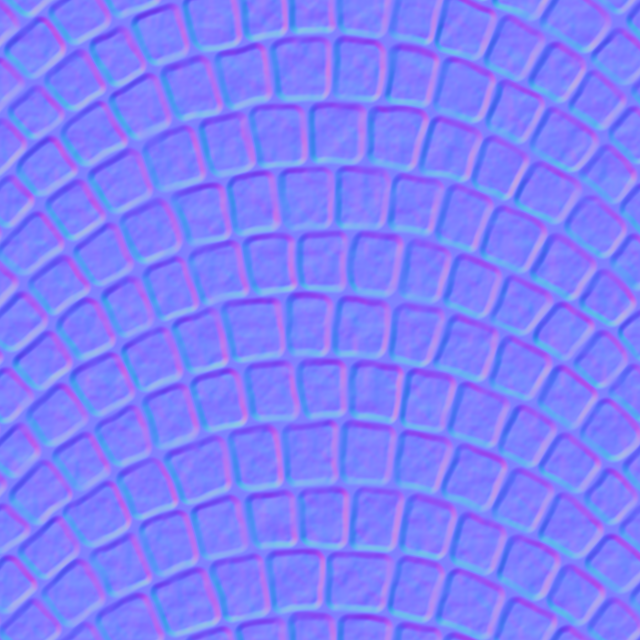
This texture map is drawn by a WebGL 2 fragment shader. Its source:

```glsl
#version 300 es
precision highp float;
// Tangent-space normal map of cobblestones laid in stacked arches.

uniform vec2 u_resolution;
out vec4 outColor;

const int ROWS = 10;                // courses per tile height
const float ROW_HEIGHT = 0.1;
const float ARCH_RADIUS = 0.69;
const float ARCH_CENTER_X = 0.506;
const float ARCH_TOP = 0.057;       // apex of the first course, from the top
const float BEVEL_WIDTH = 0.0135;
const float CORNER_RADIUS = 0.019;
const float STONE_HEIGHT = 0.0040;
const float JOINT_JITTER = 0.07;    // in stone lengths
const float WARP_AMOUNT = 0.008;
const float SLOPE_STEP = 0.0024;

// Per course: arc position of one joint, and mean stone length.
const float JOINT_START[ROWS] = float[](
  0.094, 0.065, 0.099, 0.116, 0.103, 0.044, 0.108, 0.124, 0.098, 0.107);
const float STONE_LENGTH[ROWS] = float[](
  0.086, 0.087, 0.084, 0.079, 0.085, 0.081, 0.087, 0.083, 0.091, 0.080);

float hash(vec2 p) {
  vec3 q = fract(vec3(p.xyx) * 0.1031);
  q += dot(q, q.yzx + 33.33);
  return fract((q.x + q.y) * q.z);
}

float noise(vec2 p) {
  vec2 i = floor(p), f = fract(p);
  f = f * f * f * (f * (f * 6.0 - 15.0) + 10.0);
  return mix(mix(hash(i), hash(i + vec2(1, 0)), f.x),
             mix(hash(i + vec2(0, 1)), hash(i + vec2(1, 1)), f.x), f.y);
}

// Distance along the arc to the closest radial joint of a course.
float jointDistance(float arc, int course) {
  float s = (arc - JOINT_START[course]) / STONE_LENGTH[course];
  float nearest = 1.0;
  for (int k = -1; k <= 1; k++) {
    float joint = floor(s + 0.5) + float(k);
    float jitter = hash(vec2(joint + 40.0, float(course) * 7.0 + 3.0)) - 0.5;
    nearest = min(nearest, abs(s - joint - jitter * 2.0 * JOINT_JITTER));
  }
  return nearest * STONE_LENGTH[course];
}

// Height of the paving; p.y runs down from the top edge.
float paving(vec2 p) {
  vec2 warp = vec2(noise(p * 17.0 + 5.0), noise(p * 17.0 + 71.0)) - 0.5;
  vec2 q = p + WARP_AMOUNT * warp;

  // Courses are copies of one arch, shifted vertically.
  float dx = q.x - ARCH_CENTER_X;
  float rise = sqrt(ARCH_RADIUS * ARCH_RADIUS - dx * dx);
  float level = (q.y - ARCH_TOP - ARCH_RADIUS + rise) / ROW_HEIGHT;
  float row = floor(level);
  int course = int(mod(row, float(ROWS)));
  float across = level - row;
  float rowGap = min(across, 1.0 - across) * ROW_HEIGHT * rise / ARCH_RADIUS;

  // Joints point at the center of their own arch.
  float centerY = ARCH_TOP + (row + 0.5) * ROW_HEIGHT + ARCH_RADIUS;
  float arc = ARCH_RADIUS * atan(dx, centerY - q.y);
  float jointGap = jointDistance(arc, course);

  // Rounded stone outline with a soft bevel and an uneven face.
  vec2 corner = max(CORNER_RADIUS - vec2(jointGap, rowGap), 0.0);
  float inside = CORNER_RADIUS - length(corner);
  inside -= 0.0025 * (noise(p * 40.0 + 23.0) - 0.5);
  float stone = smoothstep(0.0, BEVEL_WIDTH, inside);
  float face = 0.0024 * noise(p * 26.0) + 0.0016 * noise(p * 62.0 + 11.0)
             + 0.0005 * noise(p * 120.0 + 37.0);
  return stone * (STONE_HEIGHT - 0.002 + face) + 0.0003 * noise(p * 90.0);
}

void main() {
  vec2 p = gl_FragCoord.xy / u_resolution;
  p.y = 1.0 - p.y;

  // Central differences give the slope; green grows toward the bottom.
  vec2 e = vec2(SLOPE_STEP, 0.0);
  vec2 slope = vec2(paving(p + e.xy) - paving(p - e.xy),
                    paving(p + e.yx) - paving(p - e.yx)) / (2.0 * SLOPE_STEP);
  vec3 normal = normalize(vec3(-slope, 1.0));
  outColor = vec4(normal * 0.5 + 0.5, 1.0);
}
```
